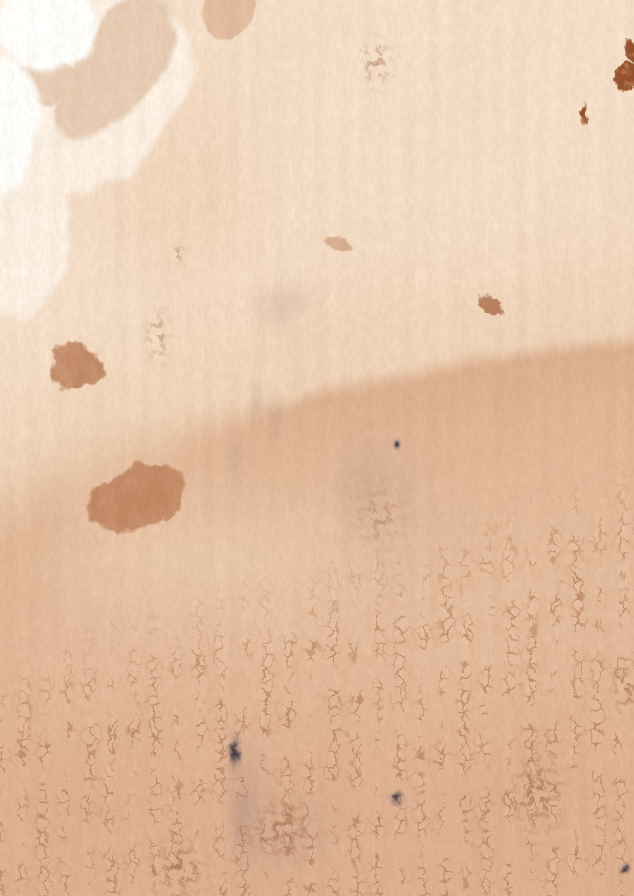
This texture is drawn by a WebGL 2 fragment shader. Its source:

```glsl
#version 300 es
precision highp float;
// Aged, water-stained paper: a pale corner, a damp tide line, blots and cracks.
// Layered sines give washes and ragged edges; cellular noise gives fibres and
// cracks. Lengths are in canvas heights.
uniform vec2 u_resolution;
out vec4 fragColor;

const vec3 CREAM = vec3(.955, .865, .775);
const vec3 SAND = vec3(.925, .805, .69);
const vec3 DAMP = vec3(.895, .75, .63);
const vec3 TAN = vec3(.845, .665, .535);
const vec3 ROSE = vec3(.87, .69, .57);
const vec3 PALE = vec3(.985, .945, .895);
const vec3 WASH = vec3(.89, .775, .67);
const vec3 UMBER = vec3(.735, .5, .355);
const vec3 RUST = vec3(.54, .26, .11);
const vec3 GREY = vec3(.69, .57, .52);
const vec3 INK = vec3(.2, .19, .25);

vec2 hash2(vec2 c) {
  return fract(sin(vec2(dot(c, vec2(127.1, 311.7)), dot(c, vec2(269.5, 183.3)))) * 43758.5);
}

// Distances to the nearest and second nearest cell points
vec2 cellular(vec2 p) {
  vec2 base = floor(p), near = vec2(8.);
  for (int k = 0; k < 9; k++) {
    vec2 cell = base + vec2(k % 3 - 1, k / 3 - 1);
    float d = length(cell + hash2(cell) - p);
    near = d < near.x ? vec2(d, near.x) : vec2(near.x, min(near.y, d));
  }
  return near;
}

// Layered, rotated sines, about -1 to 1
float waves(vec2 p) {
  float sum = 0., amp = .5;
  for (int i = 0; i < 5; i++) {
    p = mat2(1.6, 1.2, -1.2, 1.6) * p + 1.3;
    sum += amp * sin(p.x + 1.7 * sin(p.y));
    amp *= .55;
  }
  return sum;
}

vec2 ragged(vec2 p, float scale, float amount) {
  return p + amount * vec2(waves(p * scale), waves(p * scale + 9.));
}

// Approximate signed distance to a turned ellipse
float ellipse(vec2 p, float x, float y, float rx, float ry, float angle) {
  float c = cos(angle), s = sin(angle);
  vec2 q = mat2(c, -s, s, c) * (p - vec2(x, y));
  return (length(q / vec2(rx, ry)) - 1.) * min(rx, ry);
}

float fill(float d, float soft) { return 1. - smoothstep(-soft, soft, d); }

// Soft spot
float glow(vec2 p, float x, float y, float rx, float ry) {
  vec2 q = (p - vec2(x, y)) / vec2(rx, ry);
  return exp(-dot(q, q));
}

void main() {
  vec2 p = gl_FragCoord.xy / u_resolution.y;
  float px = 1. / u_resolution.y;
  vec2 soft = ragged(p, 9., .012), rough = ragged(p, 38., .008), fine = ragged(p, 110., .003);
  float cloud = waves(p * 4.), mottle = waves(p * vec2(60., 40.));
  float speckle = smoothstep(0., .5, waves(p * 140.));

  // Dry upper sheet
  float tide = .44 + .43 * p.x - .25 * p.x * p.x + .006 * waves(p * vec2(28., 6.));
  float depth = tide - p.y;
  vec3 col = mix(CREAM, SAND, .75 * smoothstep(-.2, 0., depth));
  col = mix(col, SAND, .5 * glow(soft, .2, .78, .11, .12) + .1 * cloud);

  // Damp lower sheet and its tide line
  float spread = mix(.055, .014, smoothstep(.08, .32, p.x));
  vec3 damp = mix(ROSE, DAMP, smoothstep(.1, .36, p.y + .03 * cloud));
  damp = mix(damp, TAN, .85 * exp(-max(depth, 0.) * 7.) * smoothstep(-.1, .5, p.x));
  damp = mix(damp, SAND, .6 * glow(soft, .24, .37, .17, .07));
  damp = mix(damp, TAN, .4 * glow(soft, 0., .37, .08, .12));
  col = mix(col, damp, fill(-depth, spread));

  // Bleached corner, with brown washes
  float bleach = min(ellipse(soft, .065, .91, .15, .13, .5), ellipse(soft, .013, .752, .073, .105, -.1));
  float white = min(ellipse(soft, .05, .977, .054, .05, .3), ellipse(soft, 0., .863, .045, .078, 0.));
  float wash = min(ellipse(soft, .127, .925, .1, .046, 1.07), ellipse(soft, .05, .91, .042, .03, 0.));
  float ring = ellipse(soft, .256, .99, .034, .031, 0.);
  col = mix(col, PALE, .85 * fill(bleach, .006));
  col = mix(col, WASH, .85 * fill(wash, .004));
  col = mix(col, vec3(1., .995, .98), fill(white, .007));
  col = mix(col, TAN, .65 * fill(ring, .002) + .25 * fill(abs(ring), .003));

  // Large blots and faint smudges
  float blot = min(ellipse(rough, .153, .445, .056, .033, .42), ellipse(rough, .084, .588, .03, .027, .3));
  col = mix(col, UMBER, fill(blot, .0015 + px) * (.83 + .12 * mottle));
  float smudge = glow(soft, .32, .655, .03, .025) + glow(soft, .28, .555, .009, .016)
    + glow(soft, .306, .53, .008, .018) + glow(soft, .26, .497, .01, .018)
    + glow(soft, .32, .075, .05, .045) + 2. * glow(soft, .273, .1, .014, .06)
    + glow(soft, .42, .45, .035, .06);
  col = mix(col, GREY, .22 * smudge);

  // Cracks gathered along vertical ribs, thickening downwards
  float rib = .5 + .5 * cos(p.x * 254. + .9 * waves(p * 7.));
  float worn = smoothstep(-.06, .1, .25 + .3 * p.x - p.y);
  vec2 cell = cellular(fine * vec2(95., 70.));
  float crack = fill(cell.y - cell.x - .12, .08) * smoothstep(-.1, .5, waves(p * 32.) + .7 * rib - .3);
  col = mix(col, UMBER * .92, .65 * worn * crack * (.3 + .7 * rib));
  col = mix(col, TAN, .35 * worn * smoothstep(.1, .7, mottle));

  // Speckled patches
  float patches = glow(p, .6, .115, .025, .04) + glow(p, .2, .03, .025, .03)
    + glow(p, .315, .075, .03, .025) + glow(p, .7, .23, .015, .02)
    + .6 * glow(p, .423, .425, .025, .028) + .8 * glow(p, .42, .93, .014, .022)
    + .7 * glow(p, .176, .625, .011, .025) + .7 * glow(p, .199, .717, .008, .008);
  col = mix(col, UMBER * .9, .65 * min(patches, 1.) * speckle);

  // Brown flecks, rust and ink
  col = mix(col, UMBER * .95, .9 * fill(ellipse(fine, .548, .659, .015, .009, -.65), px));
  col = mix(col, UMBER, .5 * fill(ellipse(fine, .378, .728, .014, .007, -.3), .002));
  float rust = min(ellipse(fine, .7, .914, .014, .017, 0.), ellipse(fine, .704, .944, .006, .013, .3));
  rust = min(rust, ellipse(fine, .652, .873, .003, .011, 0.));
  col = mix(col, mix(RUST, UMBER, .5 * speckle), .9 * fill(rust, px));
  float ink = glow(fine, .262, .16, .005, .013) + glow(fine, .443, .11, .005, .006)
    + glow(p, .443, .504, .003, .004) + glow(fine, .697, .03, .005, .005);
  col = mix(col, INK, .9 * min(ink, 1.));

  // Ribs and fibres of the paper
  float fibre = cellular(ragged(p, 40., .003) * vec2(230., 95.)).x - .45;
  float grain = .045 * fibre + .012 * (rib - .5) + .01 * waves(p * vec2(70., 5.)) + .008 * mottle;
  fragColor = vec4(clamp(col * (1. + grain * vec3(.8, 1., 1.2)), 0., 1.), 1.);
}
```
